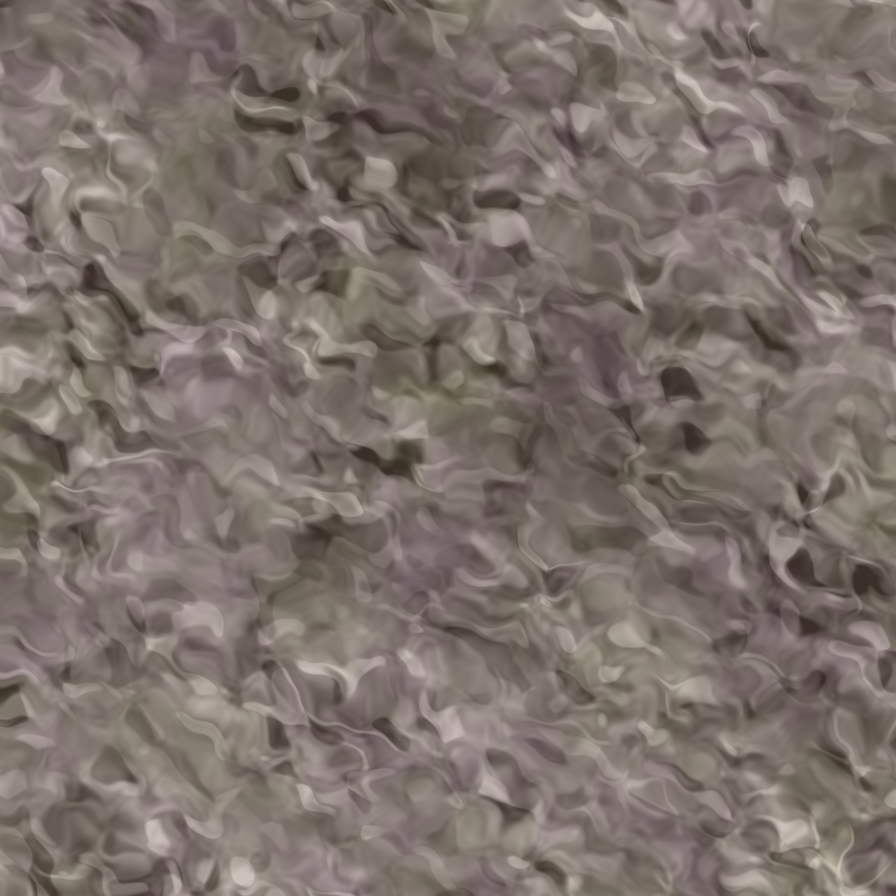
Reproduce this texture procedurally as a Shadertoy shader.

```glsl
// Weathered grey-brown granite: soft mineral grains stretched along a falling diagonal.
// Warped gradient noise lays broad shading, plateau grains, dark flecks and pale curls,
// and a slow noise shifts the tint between olive and mauve.

// Integer hash giving a vector in the square -1..1
vec2 hashGradient(vec2 cell) {
    uvec2 k = uvec2(ivec2(cell));
    uint h = k.x * 1597u + k.y * 51749u + 977u;
    h = (h ^ (h >> 16)) * 73244475u;
    h = (h ^ (h >> 15)) * 40503321u;
    h ^= h >> 16;
    return vec2(h & 65535u, h >> 16) / 32767.5 - 1.0;
}

// Gradient noise, roughly -0.6..0.6
float noise(vec2 p) {
    vec2 cell = floor(p), f = p - cell;
    vec2 w = f * f * f * (f * (f * 6.0 - 15.0) + 10.0);
    float a = dot(hashGradient(cell), f);
    float b = dot(hashGradient(cell + vec2(1, 0)), f - vec2(1, 0));
    float c = dot(hashGradient(cell + vec2(0, 1)), f - vec2(0, 1));
    float d = dot(hashGradient(cell + vec2(1, 1)), f - vec2(1, 1));
    return 1.25 * mix(mix(a, b, w.x), mix(c, d, w.x), w.y);
}

void mainImage(out vec4 fragColor, in vec2 fragCoord) {
    vec2 uv = fragCoord / iResolution.y;

    // Axes along and across the grain, with a bend at two scales
    vec2 along = normalize(vec2(0.84, -0.54));
    vec2 q = vec2(dot(uv, along), dot(uv, vec2(-along.y, along.x)));
    q += 0.030 * vec2(noise(uv * 9.0 + 3.0), noise(uv * 9.0 + 41.0));
    q += 0.016 * vec2(noise(uv * 27.0 + 17.0), noise(uv * 27.0 + 73.0));
    vec2 g = q * vec2(0.62, 1.0);

    // Broad shading: a dark diagonal band between paler zones
    float band = dot(uv - vec2(0.66, 0.61), normalize(vec2(0.67, 0.74)));
    float broad = 0.085 * (0.45 - exp(-band * band * 18.0));
    broad += 0.13 * noise(g * 4.5 + 8.0) + 0.09 * noise(g * 10.0 + 29.0);

    // Plateau grains at two sizes, plus faint grit
    float grains = 0.085 * (smoothstep(-0.22, 0.22, noise(g * 25.0 + 5.0)) - 0.5);
    grains += 0.075 * (smoothstep(-0.25, 0.25, noise(g * 47.0 + 61.0)) - 0.5);
    grains += 0.060 * noise(q * 85.0 + 19.0);

    // Dark flecks, and pale chips joined by thin curls
    float dark = smoothstep(0.13, 0.32, noise(g * 32.0 + 90.0));
    float chip = smoothstep(0.15, 0.32, noise(g * 38.0 + 140.0));
    float curl = 1.0 - smoothstep(0.02, 0.11, abs(noise(g * 24.0 + 210.0)));
    curl *= smoothstep(0.06, 0.25, noise(g * 17.0 + 170.0));
    float pale = max(chip, 0.85 * curl);

    // Busy and quiet patches
    float busy = mix(0.65, 1.35, smoothstep(-0.25, 0.25, noise(uv * 7.0 + 55.0)));
    float tone = 0.485 + broad + busy * (grains + 0.115 * pale - 0.115 * dark);
    tone = clamp(tone, 0.23, 0.80);

    // Warm grey, tinted from olive to mauve
    float tint = noise(q * 6.0 + 33.0) + 0.7 * noise(q * 21.0 + 120.0);
    vec3 stone = tone + vec3(0.0, -0.045, -0.068);
    stone += tint * vec3(-0.004, 0.022, -0.034);
    fragColor = vec4(stone, 1.0);
}
```
